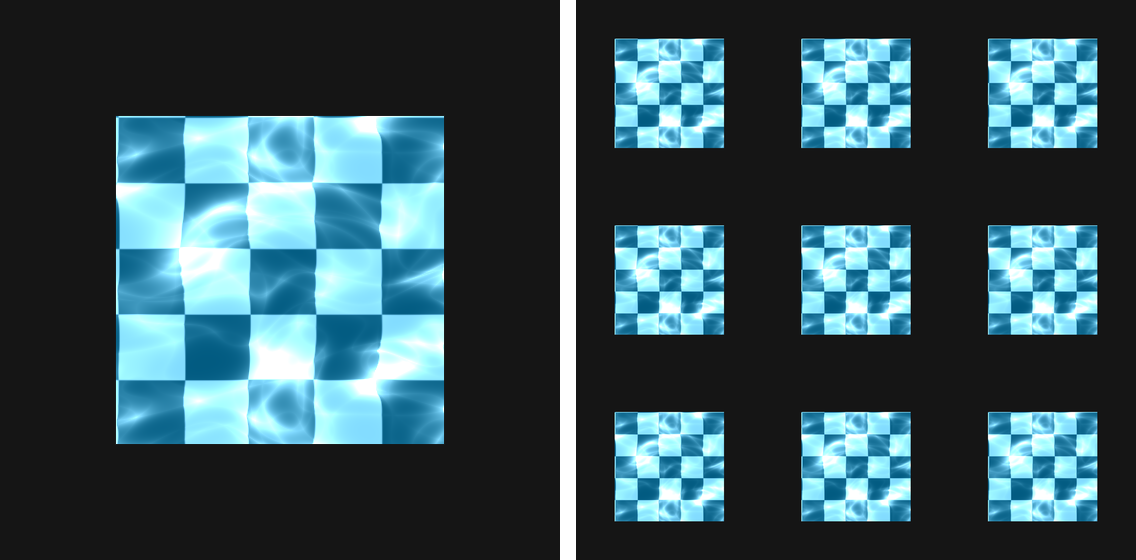
Left: one tile. Right: repeated 3 by 3.
Write a three.js fragment shader that draws this pattern.

```glsl
// A five by five checkered pool floor under rippling caustic light, on a dark field.
varying vec2 vUv;

const float PI = 3.14159265;

// Layered warped sines; thin bright filaments form where the layers cancel
float caustic(vec2 p) {
  vec2 warp = p;
  float sum = 1.0;
  for (int n = 1; n <= 5; n++) {
    float t = 23.0 * (1.0 - 3.5 / float(n));
    warp = p + vec2(cos(t - warp.x) + sin(t + warp.y),
                    sin(t - warp.y) + cos(t + warp.x));
    vec2 wave = abs(vec2(sin(warp.x + t), cos(warp.y + t)));
    sum += 0.8 * wave.x * wave.y / (length(wave) + 0.0001);
  }
  return pow(abs(1.17 - pow(sum / 5.0, 1.4)), 8.0);
}

// Smooth alternation of dark (0) and light (1) cells
float checker(vec2 p) {
  vec2 side = clamp(sin(PI * p) / 0.04, -1.0, 1.0);
  return 0.5 - 0.5 * side.x * side.y;
}

void main() {
  // Pool coordinates: 0 to 1 across the centred square
  vec2 pool = (vUv - 0.207) / 0.586;
  float light = caustic(2.0 * PI * pool * vec2(0.75, 1.25) - 250.0);

  // Refraction pulls the tile joints sideways where the light gathers
  float pull = min(light, 0.9);
  vec2 cell = pool * 5.0 + vec2(0.12 * pull - 0.06, 0.03 - 0.03 * pull);

  // Tiles and light
  vec3 tile = mix(vec3(0.0, 0.35, 0.5), vec3(0.5, 0.85, 1.0), checker(cell));
  vec3 water = clamp(tile + light, 0.0, 1.0);

  // Square pool on the plain surround
  vec2 away = abs(vUv - 0.5) - 0.293;
  float inside = 1.0 - smoothstep(-0.001, 0.001, max(away.x, away.y));
  gl_FragColor = vec4(mix(vec3(0.083), water, inside), 1.0);
}
```
